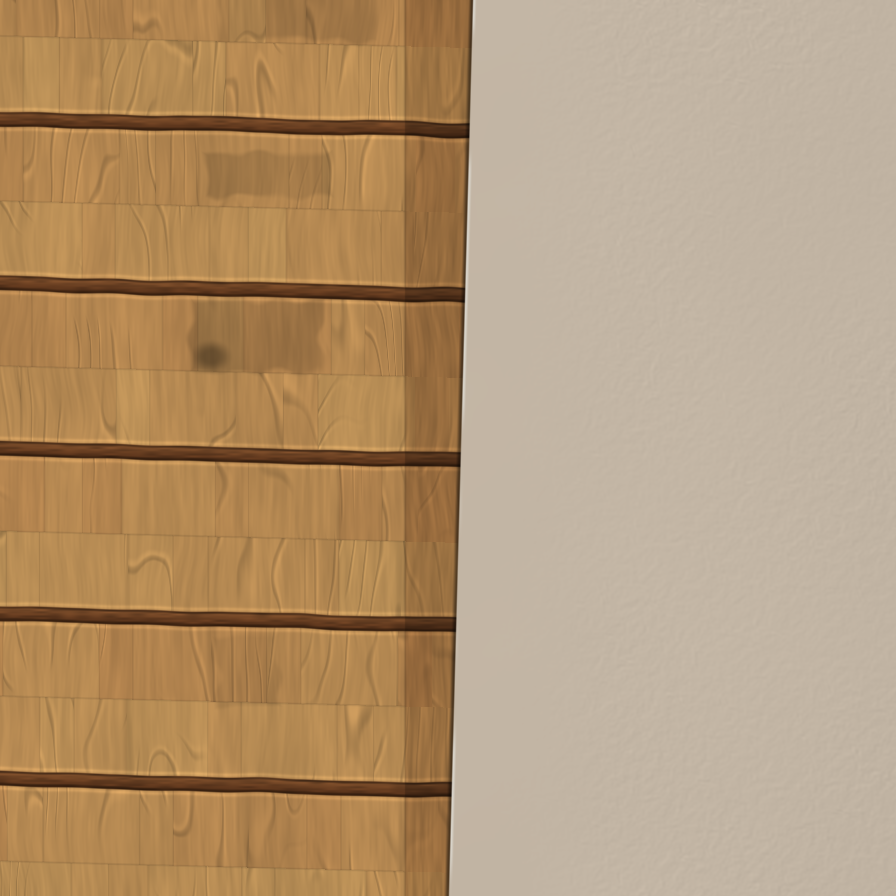
This texture is drawn by a Shadertoy shader. Its source:

```glsl
// Oiled wooden slats with dark grooves beside a plain beige leather-like wall.
// Slats repeat down a tilted axis; hashed staves, stretched noise and contour
// lines make the timber, and embossed noise makes the wall's fine pebbling.
#define SLAT_PITCH 0.1842
#define SLAT_START 0.1322
#define SLAT_TILT 0.0257
#define GROOVE_HALF 0.0083
#define STAVE_WIDTH 0.066
#define END_SEAM 0.452
#define EDGE_BOTTOM 0.501
#define EDGE_LEAN 0.027
#define GRAIN_DEPTH 0.13
#define PEBBLE_DEPTH 0.045

float hash(vec2 p) {
    vec3 q = fract(p.xyx * vec3(0.1031, 0.1030, 0.0973));
    q += dot(q, q.yzx + 33.33);
    return fract((q.x + q.y) * q.z);
}

float noise(vec2 p) {
    vec2 i = floor(p), f = fract(p);
    f = f * f * (3.0 - 2.0 * f);
    return mix(mix(hash(i), hash(i + vec2(1, 0)), f.x),
               mix(hash(i + vec2(0, 1)), hash(i + vec2(1, 1)), f.x), f.y);
}

float fbm(vec2 p) {
    float sum = 0.0, amp = 0.5;
    for (int i = 0; i < 4; i++) {
        sum += amp * noise(p);
        p = p * 2.03 + 17.1;
        amp *= 0.5;
    }
    return sum;
}

// Soft-edged rectangle with a slightly ragged outline
float patchMask(vec2 p, vec2 center, vec2 halfSize) {
    vec2 d = abs(p - center + 0.012 * (noise(p * 45.0) - 0.5)) - halfSize;
    return 1.0 - smoothstep(-0.004, 0.004, max(d.x, d.y));
}

// Sparse growth-ring contours, each a dark line with a light flank
float ringLines(vec2 p, float seed) {
    float field = noise(vec2(p.x * 14.0, p.y * 5.0) + seed * 31.0) * 5.0
                + noise(p * vec2(48.0, 16.0) + seed) * 0.7 + p.x * 28.0;
    float c = fract(field);
    float dark = smoothstep(0.0, 0.08, c) * (1.0 - smoothstep(0.08, 0.2, c));
    float light = smoothstep(0.14, 0.22, c) * (1.0 - smoothstep(0.22, 0.36, c));
    return (light * 0.6 - dark) * smoothstep(0.42, 0.75, noise(p * vec2(19.0, 13.0) + seed * 7.0));
}

vec3 timber(vec2 p, float phase, float px) {
    // Two rows of staves on each slat
    float row = floor(phase * 2.0);
    float lower = mod(row, 2.0);
    float s = p.x / STAVE_WIDTH + hash(vec2(row, 3.0)) + 0.35 * sin(p.x * 37.0 + row * 2.3);
    vec2 id = vec2(floor(s) + 20.0, row + 20.0);
    float tint = hash(id);
    float endPiece = smoothstep(END_SEAM - px, END_SEAM + px, p.x);

    vec3 color = mix(vec3(0.665, 0.480, 0.285), vec3(0.715, 0.555, 0.335),
                     0.2 + 0.45 * tint + 0.3 * lower);
    color *= 0.96 + 0.13 * fbm(p * vec2(13.0, 8.0));

    // Darker heartwood patches and a knot
    float stain = 0.7 * patchMask(p, vec2(0.285, 0.624), vec2(0.073, 0.039));
    stain += 0.55 * patchMask(p, vec2(0.300, 0.806), vec2(0.070, 0.025));
    stain += 0.5 * patchMask(p, vec2(0.330, 0.985), vec2(0.085, 0.031));
    stain += 0.4 * patchMask(p, vec2(0.278, 0.253), vec2(0.034, 0.040));
    color *= 1.0 - 0.19 * stain * (0.6 + 0.8 * noise(p * vec2(22.0, 18.0)));
    float knot = length((p - vec2(0.236, 0.602)) * vec2(1.0, 1.25));
    color *= 1.0 - 0.30 * (1.0 - smoothstep(0.007, 0.026, knot));

    // Vertical fibres, rings and stave joints
    float bend = 0.012 * noise(p * vec2(10.0, 15.0));
    float fibre = 0.6 * noise(vec2((p.x + bend) * 190.0, p.y * 14.0) + row * 9.0)
                + 0.4 * noise(vec2((p.x + bend) * 420.0, p.y * 38.0));
    color *= 1.0 + GRAIN_DEPTH * (fibre - 0.5) * (1.0 + 0.8 * endPiece);
    color *= 1.0 + 0.13 * ringLines(p, tint + row) * (1.0 - 0.35 * endPiece);
    float joint = min(fract(s), 1.0 - fract(s)) * STAVE_WIDTH;
    color *= 1.0 - 0.08 * (1.0 - smoothstep(0.0, 0.0025, joint)) * (1.0 - endPiece);
    float rowGap = abs(fract(phase) - 0.5) * SLAT_PITCH;
    color *= 1.0 - 0.09 * (1.0 - smoothstep(0.0, 0.002, rowGap)) * (1.0 - endPiece);

    // Shaded end strip and its seam
    color *= mix(vec3(1.0), vec3(0.84, 0.80, 0.77), endPiece);
    return color * (1.0 - 0.14 * (1.0 - smoothstep(0.0, 0.0025, abs(p.x - END_SEAM))));
}

vec3 grooved(vec3 wood, vec2 p, float phase, float px) {
    // Signed height below the nearest groove's center line
    float d = (fract(phase + 0.5) - 0.5) * SLAT_PITCH + 0.0022 * (noise(vec2(p.x * 24.0, floor(phase + 0.5))) - 0.5);
    float endPiece = smoothstep(END_SEAM - px, END_SEAM + px, p.x);
    float inside = 1.0 - smoothstep(GROOVE_HALF - px, GROOVE_HALF + px, abs(d));
    float depth = d / GROOVE_HALF;
    vec3 hollow = mix(vec3(0.46, 0.285, 0.155), vec3(0.36, 0.21, 0.11), smoothstep(-0.7, 0.5, depth));
    hollow = mix(hollow, vec3(0.22, 0.125, 0.06), smoothstep(0.45, 0.85, depth));
    hollow *= 1.0 - 0.35 * (1.0 - smoothstep(0.0, 0.3, abs(depth + 0.85)));
    hollow *= 0.86 + 0.28 * noise(p * vec2(65.0, 420.0));
    hollow *= 1.0 - 0.22 * endPiece;
    float lip = exp(-pow((abs(d) - GROOVE_HALF - 0.003) / 0.002, 2.0));
    return mix(wood * (1.0 + 0.13 * lip), hollow, inside);
}

float pebbles(vec2 p) {
    return noise(p * 150.0 + 2.0 * noise(p * 60.0)) + 0.5 * noise(p * 290.0);
}

vec3 wall(vec2 p, float fromEdge) {
    vec3 color = vec3(0.764, 0.712, 0.645) * (0.987 + 0.026 * fbm(p * 3.5));
    float relief = pebbles(p) - pebbles(p + vec2(0.002, -0.002));
    float rough = smoothstep(0.03, 0.20, fromEdge) * (0.35 + 0.65 * noise(p * 7.0));
    color *= 1.0 + PEBBLE_DEPTH * relief * rough;
    return color * (1.0 - 0.012 * smoothstep(0.2, 0.5, fromEdge));
}

void mainImage(out vec4 fragColor, in vec2 fragCoord) {
    vec2 p = fragCoord / iResolution.xy;
    float px = 1.0 / min(iResolution.x, iResolution.y);
    float fromEdge = p.x - EDGE_BOTTOM - EDGE_LEAN * p.y;
    float phase = (1.0 - p.y - SLAT_TILT * p.x - SLAT_START) / SLAT_PITCH;

    vec3 wood = grooved(timber(p, phase, px), p, phase, px);
    wood *= 1.0 - 0.5 * smoothstep(-0.006, -0.001, fromEdge);

    // Pale broken rim where the wall meets the slats
    vec3 plain = wall(p, fromEdge);
    float rim = 1.0 - smoothstep(0.001, 0.0045, fromEdge);
    plain = mix(plain, vec3(0.85, 0.83, 0.79), rim * smoothstep(0.3, 0.7, noise(vec2(3.0, p.y * 14.0))));
    fragColor = vec4(mix(wood, plain, smoothstep(-px, px, fromEdge)), 1.0);
}
```
